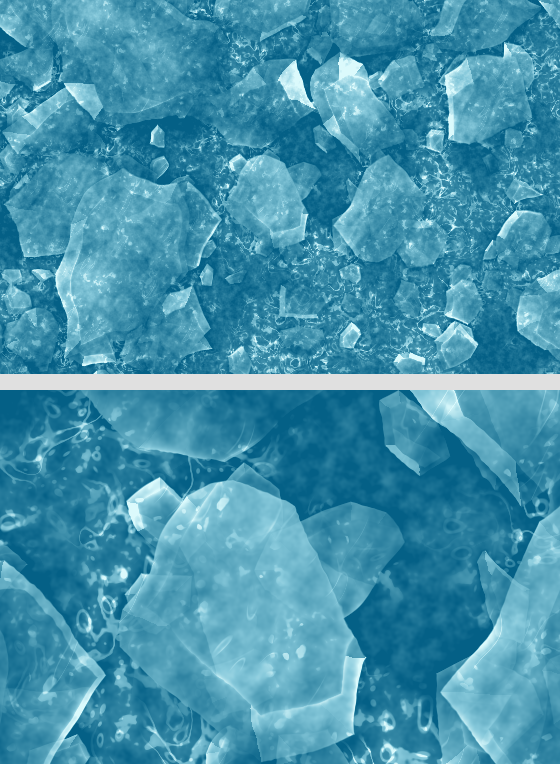
Top: the whole. Bottom: its middle third, enlarged.
This texture is drawn by a Shadertoy shader. Its source:

```glsl
// Broken blocks of translucent ice over deep blue, bubbly, frosted water.
const float TAU = 6.28319;
const int EDGES = 6;
const int LAYERS = 4;

vec2 hash2(vec2 p) {
    vec3 q = fract(p.xyx * vec3(0.1031, 0.1030, 0.0973));
    q += dot(q, q.yzx + 33.33);
    return fract((q.xx + q.yz) * q.zy);
}

vec2 direction(float angle) { return vec2(cos(angle), sin(angle)); }

vec2 rotate(vec2 p, vec2 d) { return vec2(dot(p, d), d.x * p.y - d.y * p.x); }

float corner(vec2 cell, vec2 offset) {
    return dot(hash2(cell) * 2.0 - 1.0, offset);
}

float gradientNoise(vec2 p) {
    vec2 i = floor(p), f = p - i;
    vec2 u = f * f * (3.0 - 2.0 * f);
    vec2 e = vec2(1.0, 0.0);
    float low = mix(corner(i, f), corner(i + e, f - e), u.x);
    float high = mix(corner(i + e.yx, f - e.yx), corner(i + 1.0, f - 1.0), u.x);
    return 1.2 * mix(low, high, u.y);
}

float fbm(vec2 p, int octaves) {
    float sum = 0.0, weight = 1.0;
    for (int i = 0; i < octaves; i++) {
        sum += weight * gradientNoise(p);
        p = rotate(p, vec2(0.8, 0.6)) * 2.03 + 11.7;
        weight *= 0.6;
    }
    return sum;
}

// Scattered rings (hollow = 1) or discs (hollow = 0).
float bubbles(vec2 p, float scale, float density, float hollow, float px) {
    vec2 g = p * scale, id = floor(g);
    vec2 rnd = hash2(id + scale);
    float d = length(g - id - mix(vec2(0.32), vec2(0.68), rnd)) - mix(0.1, 0.3, rnd.x * rnd.x);
    d = mix(d, abs(d) - 0.05, hollow);
    return (1.0 - smoothstep(-px * scale, px * scale, d)) * step(fract(rnd.y * 37.0), density);
}

// Water with cloudy depth, frost filigree and bubbles.
float waterTone(vec2 p, vec2 warp, float grain, float px) {
    float clouds = fbm(p * 4.0 + 7.0, 3);
    float patches = smoothstep(-0.4, 0.2, clouds + 0.5 * warp.x);
    float vein = abs(gradientNoise(p * 32.0 + warp * 2.5) + 0.15 * grain);
    float frost = (1.0 - smoothstep(0.02, 0.09, vein)) * smoothstep(-0.2, 0.15, warp.y);
    float crumbs = smoothstep(0.22, 0.42, grain);
    vec2 bent = p + warp * 0.025;
    float foam = bubbles(bent, 36.0, 0.5, 1.0, px) + bubbles(bent, 75.0, 0.5, 0.0, px);
    return 0.14 + 0.28 * clouds + 0.22 * grain + patches * (0.5 * frost + 0.38 * foam + 0.35 * crumbs);
}

// Mottling, scratches, cracks and pale flecks inside the ice.
float iceGrain(vec2 p, vec2 warp, float grain, float turn, float px) {
    float falling = gradientNoise(rotate(p, vec2(0.5, 0.87)) * vec2(9.0, 70.0) + warp);
    float rising = gradientNoise(rotate(p, vec2(0.8, -0.6)) * vec2(9.0, 70.0) + warp);
    float crack = (1.0 - smoothstep(0.0, 0.05, abs(falling - 0.1))) * smoothstep(0.05, 0.3, warp.y);
    float zone = smoothstep(-0.1, 0.25, warp.x);
    float flecks = bubbles(p + 0.025 * warp + 0.006 * grain, 52.0, 0.4, 0.0, px);
    float crumbs = smoothstep(0.28, 0.45, grain);
    return 0.36 * fbm(p * 6.0, 4) + 0.2 * mix(falling, rising, turn) + 0.17 * grain
         + 0.18 * crack + zone * (0.35 * flecks + 0.2 * crumbs);
}

// Convex block: x = outline distance, y = top face distance, z = side facet value.
vec3 blockShape(vec2 q, float radius, vec2 seed, vec2 lean) {
    vec3 shape = vec3(length(q) - radius * 1.06, -1.0, 0.3);
    for (int i = 0; i < EDGES; i++) {
        vec2 rnd = hash2(seed + float(i) * 7.1);
        vec2 normal = direction(TAU * (float(i) + 0.8 * rnd.x) / float(EDGES));
        float reach = radius * mix(0.6, 1.0, rnd.y);
        float d = dot(q, normal) - reach;
        if (d > shape.x) shape.xz = vec2(d, fract(rnd.x * 53.0));
        shape.y = max(shape.y, d + reach * 0.2 - dot(lean, normal));
    }
    return shape;
}

// Lays one block over the surface: x = tone, y = ice cover, z = scratch turn.
vec3 addBlock(vec3 surface, vec2 q, float radius, vec2 seed, float glint, float px) {
    vec2 rnd = hash2(seed + 5.0);
    vec2 local = rotate(q, direction(TAU * rnd.x)) * vec2(1.0, mix(1.0, 1.8, rnd.y));
    vec3 shape = blockShape(local, radius, seed, (rnd.yx - 0.5) * radius * 0.6);
    float side = smoothstep(-px, px, shape.y);
    float fold = smoothstep(-px, px, local.y + (rnd.x - 0.5) * (radius + local.x));
    float tone = mix(0.34, 0.56, fract(rnd.x * 19.0)) + 0.2 * dot(q, vec2(-0.5, 0.8)) / radius;
    tone += mix(0.14 * (fold - 0.5), 0.7 * shape.z * shape.z * shape.z - 0.14, side);
    tone += 0.35 * glint * exp(-abs(shape.y) / 0.0025);
    tone += (0.05 + 0.6 * glint * shape.z) * exp(min(shape.x, 0.0) / 0.0045);
    surface.x -= 0.2 * exp(-max(shape.x, 0.0) / (0.12 * radius));
    float opacity = mix(0.72, 0.97, glint) * (1.0 - smoothstep(-px, px, shape.x));
    return mix(surface, vec3(tone, 1.0, rnd.y), opacity);
}

// A jittered grid of blocks; density changes from left to right.
vec3 blockLayer(vec3 surface, vec2 p, float size, vec2 density, float salt, float glint, float px) {
    vec2 home = floor(p / size - 0.5);
    for (int k = 0; k < 4; k++) {
        vec2 id = home + vec2(k % 2, k / 2);
        vec2 seed = id + salt, rnd = hash2(seed);
        vec2 q = p - (id + 0.5 + 0.3 * (rnd - 0.5)) * size;
        float radius = size * mix(0.42, 0.62, fract(rnd.x * 41.0));
        float chance = mix(density.x, density.y, smoothstep(0.2, 0.95, p.x - q.x));
        if (fract(rnd.y * 29.0) < chance && length(q) < radius * 1.25)
            surface = addBlock(surface, q, radius, seed, glint, px);
    }
    return surface;
}

vec3 iceColor(float tone) {
    vec3 deep = vec3(0.07, 0.42, 0.56), middle = vec3(0.29, 0.60, 0.70);
    vec3 pale = vec3(0.53, 0.79, 0.86), glow = vec3(0.86, 0.98, 0.99);
    vec3 color = mix(deep, middle, clamp(tone / 0.4, -0.25, 1.0));
    color = mix(color, pale, clamp((tone - 0.4) / 0.4, 0.0, 1.0));
    return mix(color, glow, clamp((tone - 0.8) / 0.4, 0.0, 1.0));
}

void mainImage(out vec4 fragColor, in vec2 fragCoord) {
    vec2 p = fragCoord / iResolution.y;
    float px = 1.0 / iResolution.y;
    vec2 broad = vec2(gradientNoise(p * 6.0), gradientNoise(p * 6.0 + 31.0));
    vec2 fine = vec2(gradientNoise(p * 19.0), gradientNoise(p * 19.0 + 40.0));
    float grain = fbm(p * 55.0, 3);
    float glint = smoothstep(-0.2, 0.35, broad.x + 0.5 * fine.y);
    vec3 surface = vec3(waterTone(p, fine, grain, px), 0.0, 0.0);
    for (int i = 0; i < LAYERS; i++) {
        float level = float(i), size = 0.075 * pow(1.95, level);
        vec2 density = vec2(0.4 + 0.19 * level, 0.35 + 0.1 * level - 0.6 * step(2.5, level));
        vec2 bent = p + 0.12 * size * broad + 0.008 * fine + 0.0015 * grain;
        surface = blockLayer(surface, bent, size, density, 37.0 * level + 5.0, glint, px);
    }
    float tone = surface.x + surface.y * iceGrain(p, fine, grain, surface.z, px);
    fragColor = vec4(iceColor(0.4 + 1.12 * (tone - 0.36)), 1.0);
}
```
